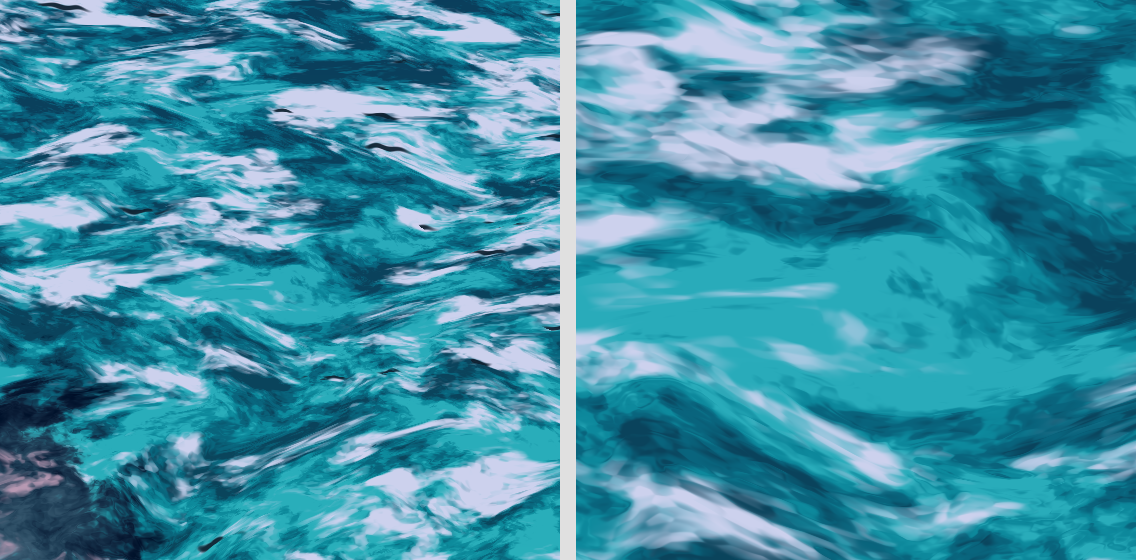
Left: the whole. Right: its middle third, enlarged.
This texture is drawn by a three.js fragment shader. Its source:

```glsl
varying vec2 vUv;

#define DEEP vec3(0.04, 0.26, 0.36)
#define TEAL vec3(0.035, 0.39, 0.49)
#define SEA vec3(0.05, 0.53, 0.61)
#define AQUA vec3(0.16, 0.67, 0.73)
#define SKY vec3(0.80, 0.82, 0.93)
#define ROCK vec3(0.13, 0.16, 0.26)
#define GLINT vec3(0.03, 0.10, 0.16)
#define WAVES_ACROSS 8.0
#define WARP 0.31
#define FACET 8.0
#define GAIN 0.72
#define RIPPLE 0.17

vec3 hash3(vec2 p) {
  vec3 q = vec3(dot(p, vec2(127.1, 311.7)), dot(p, vec2(269.5, 183.3)), dot(p, vec2(419.2, 371.9)));
  return fract(sin(q) * 43758.545);
}

// Cellular noise: random cell tones blended by distance to jittered centres
float facets(vec2 p) {
  vec2 cell = floor(p);
  vec2 local = fract(p);
  float tone = 0.0;
  float total = 0.0;
  for (int j = -1; j <= 1; j++) {
    for (int i = -1; i <= 1; i++) {
      vec2 offset = vec2(float(i), float(j));
      vec3 rnd = hash3(cell + offset);
      vec2 d = offset + rnd.xy - local;
      float weight = exp(-FACET * dot(d, d));
      tone += weight * rnd.z;
      total += weight;
    }
  }
  return tone / total - 0.5;
}

// Layered facets, scaled to roughly unit deviation
float layeredFacets(vec2 p) {
  mat2 turn = mat2(0.83, 0.56, -0.56, 0.83);
  float sum = 0.0;
  float amp = 3.1;
  for (int i = 0; i < 5; i++) {
    sum += amp * facets(p);
    p = turn * p * 1.9 + 7.3;
    amp *= GAIN;
  }
  return sum;
}

// Layered sines bend the surface into flowing strands
vec2 flow(vec2 p) {
  float freq = 0.9;
  for (int i = 0; i < 5; i++) {
    vec2 phase = vec2(1.7, 4.1) * float(i);
    p += WARP * sin(freq * (p.yx + 0.4 * p * vec2(1.0, -1.0)) + phase) / freq;
    freq *= 1.75;
  }
  return p;
}

// Thin dark slivers, one candidate per cell
float slivers(vec2 p) {
  vec3 rnd = hash3(floor(p) + 31.0);
  vec2 d = fract(p) - 0.5 - 0.25 * (rnd.xy - 0.5);
  d.y += 0.3 * (rnd.y - 0.3) * d.x + 0.03 * sin(23.0 * d.x + 40.0 * rnd.x);
  vec2 size = mix(vec2(0.10, 0.05), vec2(0.36, 0.09), rnd.x);
  float present = step(rnd.z, 0.10 + 0.25 * smoothstep(0.2, 1.0, vUv.x * vUv.y * 1.6));
  return present * (1.0 - smoothstep(0.6, 1.15, length(d / size)));
}

vec3 waterColor(float tone) {
  vec3 color = mix(DEEP, TEAL, smoothstep(-1.7, -0.7, tone));
  color = mix(color, SEA, smoothstep(-0.65, 0.1, tone));
  return mix(color, AQUA, smoothstep(0.1, 1.0, tone));
}

void main() {
  // Perspective: waves flatten upward and tilt across the canvas
  float x = vUv.x;
  float y = vUv.y;
  vec2 surface = vec2(x * WAVES_ACROSS, 12.0 * y + 7.0 * y * y);
  surface.y += mix(-2.2, 2.4, y) * (x - 0.5);
  vec2 bent = flow(surface);

  // Sky reflection and water body
  float sheen = layeredFacets(bent * vec2(0.75, 1.0) + 13.0);
  float body = 0.85 * layeredFacets(bent + 47.0) + 0.35 * sheen + 0.15;
  body += RIPPLE * sin(9.0 * sheen + 3.0 * bent.y) + 0.5 * (0.4 - y);
  sheen += 0.5 * (y - 0.5);
  vec3 color = waterColor(body);
  color.g += 0.03 * (0.5 - y);

  // Submerged rocks in the lower left
  float reach = length((vUv - vec2(0.02, 0.08)) / vec2(0.20, 0.20));
  float rock = 1.0 - smoothstep(0.7, 1.15, reach + 0.22 * body);
  color = mix(color, ROCK + 0.06 * body, 0.8 * rock);

  // Reflections, rosier over the rocks, then slivers along the bright crests
  vec3 skyTint = mix(SKY, vec3(0.72, 0.60, 0.70), rock);
  color = mix(color, skyTint, smoothstep(-0.2, 1.75, sheen - 0.4 * rock));
  float crest = smoothstep(-0.2, 0.5, sheen);
  vec2 sliverSpace = mix(surface, bent, 0.4) * vec2(0.8, 0.75);
  color = mix(color, GLINT, 0.9 * crest * slivers(sliverSpace));

  gl_FragColor = vec4(clamp(color, 0.0, 1.0), 1.0);
}
```
